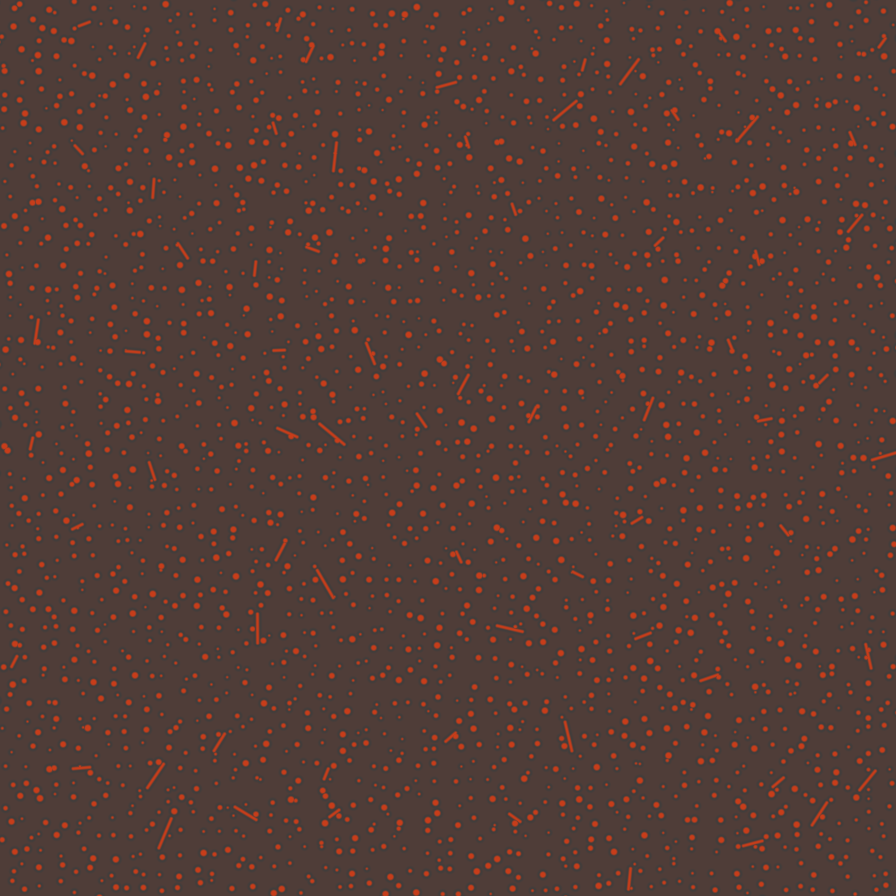
A Shadertoy shader for this pattern:

```glsl
// Scattered orange dots and short dashes with dark rims on a brown ground.

// Two random values per cell, without sine
vec2 hash2(vec2 cell, float seed) {
    vec3 p = fract(vec3(cell.xyx + seed) * vec3(0.1031, 0.1030, 0.0973));
    p += dot(p, p.yzx + 33.33);
    return fract((p.xx + p.yz) * p.zy);
}

float segmentDistance(vec2 p, vec2 halfAxis) {
    float t = clamp(dot(p, halfAxis) / dot(halfAxis, halfAxis), -1.0, 1.0);
    return length(p - t * halfAxis);
}

// Signed distance to the nearest dot, one jittered dot per cell
float dotField(vec2 uv) {
    const float cells = 52.0;
    vec2 home = floor(uv * cells);
    float nearest = 1.0;
    for (int y = -1; y <= 1; y++)
    for (int x = -1; x <= 1; x++) {
        vec2 cell = home + vec2(x, y);
        vec2 center = (cell + mix(vec2(0.08), vec2(0.92), hash2(cell, 17.0))) / cells;
        float radius = mix(0.0011, 0.0036, hash2(cell, 71.0).x);
        nearest = min(nearest, length(uv - center) - radius);
    }
    return nearest;
}

// Signed distance to the nearest dash, turned at random and mostly short
float dashField(vec2 uv) {
    const float cells = 9.0;
    vec2 home = floor(uv * cells);
    float nearest = 1.0;
    for (int y = -1; y <= 1; y++)
    for (int x = -1; x <= 1; x++) {
        vec2 cell = home + vec2(x, y);
        vec2 shape = hash2(cell, 131.0);
        if (hash2(cell, 207.0).x > 0.9) continue;
        vec2 center = (cell + mix(vec2(0.1), vec2(0.9), hash2(cell, 53.0))) / cells;
        float angle = shape.x * 3.14159;
        float halfLength = mix(0.006, 0.018, shape.y * shape.y);
        vec2 halfAxis = halfLength * vec2(cos(angle), sin(angle));
        nearest = min(nearest, segmentDistance(uv - center, halfAxis) - 0.0016);
    }
    return nearest;
}

void mainImage(out vec4 fragColor, in vec2 fragCoord) {
    vec2 uv = fragCoord / iResolution.y;
    float d = min(dotField(uv), dashField(uv));
    float soft = max(0.75 / iResolution.y, 0.0014);

    vec3 ground = vec3(0.31, 0.24, 0.22);
    vec3 rim = vec3(0.255, 0.24, 0.232);
    vec3 orange = vec3(0.78, 0.24, 0.10);

    // Soft dark rim below, orange grain on top
    vec3 color = mix(rim, ground, smoothstep(0.0015, 0.0045, d));
    color = mix(orange, color, smoothstep(-soft, soft, d));
    fragColor = vec4(color, 1.0);
}
```
